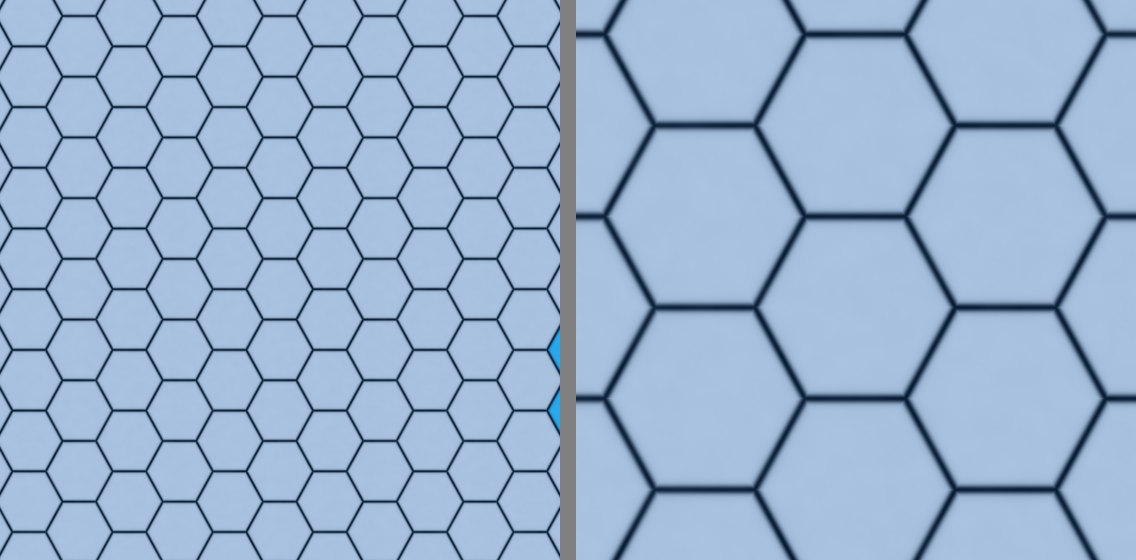
Left: the whole. Right: its middle third, enlarged.
A three.js fragment shader for this pattern:

```glsl
// Flat-topped honeycomb: pale blue cells divided by soft navy lines.
// The nearest centre of two offset lattices gives each cell; the hexagonal
// distance to its border draws the line, and layered sines add faint mottling.

varying vec2 vUv;

const float ROOT3 = 1.7320508;
const vec2 ORIGIN = vec2(0.4995, 0.4836);   // centre of the reference cell
const vec2 STEP = vec2(0.0895, 0.1084);     // column and row spacing
const float LINE_RADIUS = 0.0025;
const float HALO_RADIUS = 0.0055;

const vec3 CELL = vec3(0.655, 0.757, 0.872);
const vec3 ACCENT = vec3(0.16, 0.66, 0.92);
const vec3 INK = vec3(0.03, 0.11, 0.21);

// Maps the canvas to regular hexagons of height one.
vec2 toHexSpace(vec2 uv, vec2 origin, vec2 spacing) {
  return (uv - origin) / spacing * vec2(0.5 * ROOT3, 1.0);
}

// Offset from the nearest point of a rectangular lattice.
vec2 latticeOffset(vec2 p, vec2 period) {
  return mod(p + 0.5 * period, period) - 0.5 * period;
}

// Offset from the centre of the enclosing hexagon.
vec2 hexOffset(vec2 p) {
  vec2 period = vec2(ROOT3, 1.0);
  vec2 a = latticeOffset(p, period);
  vec2 b = latticeOffset(p - 0.5 * period, period);
  return dot(a, a) < dot(b, b) ? a : b;
}

// Distance inwards from the border of a hexagon of height one.
float hexBorder(vec2 p) {
  p = abs(p);
  return 0.5 - max(p.y, 0.5 * (ROOT3 * p.x + p.y));
}

float bell(float d, float radius) {
  return exp(-d * d / (radius * radius));
}

// Layered sines, roughly -1 to 1.
float mottle(vec2 p) {
  float sum = 0.0;
  float weight = 0.5;
  for (int i = 0; i < 4; i++) {
    sum += weight * sin(p.x + 1.7 * sin(p.y)) * sin(p.y + 1.3 * sin(0.8 * p.x));
    p = mat2(1.4, 1.1, -1.1, 1.4) * p + 2.3;
    weight *= 0.6;
  }
  return sum;
}

// One for the two stacked accent cells six columns right of the origin.
float accentMask(vec2 centre) {
  vec2 d = abs(centre - vec2(3.0 * ROOT3, -1.5));
  return step(d.x, 0.2) * step(d.y, 0.7);
}

void main() {
  vec2 p = toHexSpace(vUv, ORIGIN, STEP);
  vec2 local = hexOffset(p);
  float border = hexBorder(local) * STEP.y;

  // Cell fill with slight unevenness
  vec3 color = mix(CELL, ACCENT, accentMask(p - local));
  color += 0.008 * mottle(vUv * 90.0);

  // Soft line with a faint halo and uneven ink
  float ink = 0.9 * bell(border, LINE_RADIUS) + 0.1 * bell(border, HALO_RADIUS);
  ink *= 0.97 + 0.05 * mottle(vUv * 60.0 + 5.0);
  gl_FragColor = vec4(mix(color, INK, clamp(ink, 0.0, 1.0)), 1.0);
}
```
